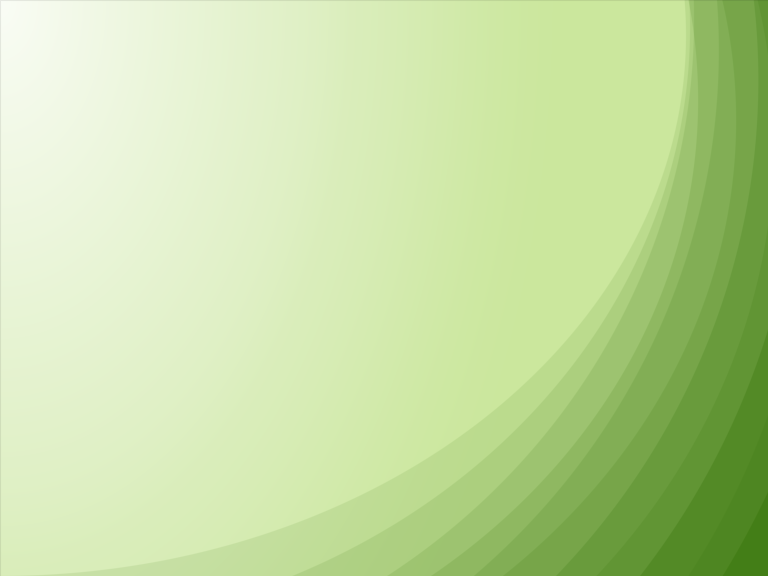
A WebGL 1 fragment shader for this background:

```glsl
precision highp float;
// Pale green glow from the upper left, framed by sweeping green bands.
// Each band is the outside of a large ellipse centred on the left side;
// the translucent layers multiply towards a dark leaf green.
uniform vec2 u_resolution;

// Light let through by a layer covering everything outside an ellipse.
float layer(vec2 p, float centerY, vec2 radii, float opacity) {
  vec2 offset = p - vec2(0.0, centerY);
  vec2 q = offset / radii;
  float len = length(q);
  float dist = (len - 1.0) * len / max(length(q / radii), 1e-4);
  float soft = 0.8 / u_resolution.y;
  return 1.0 - opacity * smoothstep(-soft, soft, dist);
}

// Glow stretched vertically: white, then mint, then lime.
vec3 glow(vec2 p) {
  float d = length(p * vec2(1.0, 0.625));
  vec3 white = vec3(0.98, 0.99, 0.965);
  vec3 mint = vec3(0.86, 0.933, 0.745);
  vec3 lime = vec3(0.795, 0.905, 0.615);
  vec3 color = mix(white, mint, pow(clamp(d / 0.61, 0.0, 1.0), 0.9));
  return mix(color, lime, smoothstep(0.52, 1.0, d));
}

void main() {
  // Canvas heights, measured down from the upper left corner.
  vec2 uv = gl_FragCoord.xy / u_resolution;
  vec2 p = vec2(uv.x * 4.0 / 3.0, 1.0 - uv.y);

  float light = 1.0;
  for (int i = 0; i < 4; i++) {
    float n = float(i);
    // Pale inner bands that fan out towards the bottom
    if (i < 3) {
      light *= layer(p, 0.061 - 0.014 * n,
                     vec2(1.191 + 0.007 * n, 0.939 + 0.113 * n), 0.11 + 0.01 * n);
    }
    // Faint bands crossing between the strong ones
    light *= layer(p, 0.174 + 0.035 * n,
                   vec2(1.212 + 0.066 * n, 1.05 + n * (0.035 * n - 0.002)),
                   0.15 + 0.015 * n);
    // Strong outer bands
    light *= layer(p, 0.087 + 0.052 * n,
                   vec2(1.248 + n * (0.066 + 0.0026 * n), 1.214 + n * (0.038 + 0.014 * n)),
                   0.15 + n * (0.05 + 0.033 * n));
  }
  vec3 color = mix(vec3(0.235, 0.47, 0.06), glow(p), light);

  // Thin shaded line along the top and left borders
  float border = 1.0 - smoothstep(0.0, 0.003, min(p.x, p.y));
  gl_FragColor = vec4(color * (1.0 - 0.1 * border), 1.0);
}
```
